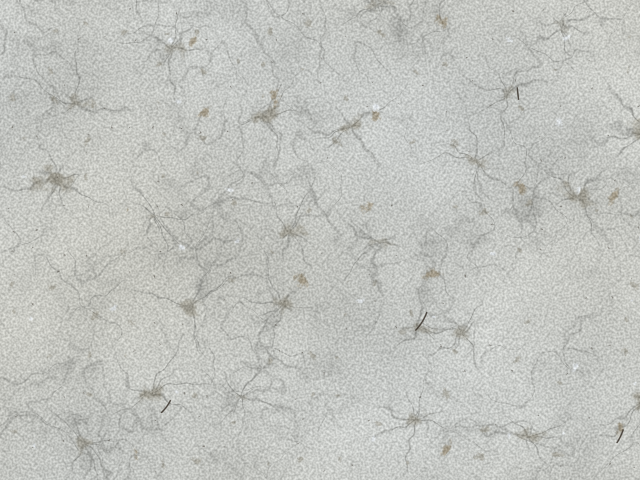
Write a WebGL 1 fragment shader that draws this texture.

```glsl
precision highp float;
// Weathered pale concrete with hairline cracks, starry stains, flecks and twigs.
uniform vec2 u_resolution;

const vec3 CONCRETE = vec3(0.782, 0.789, 0.771);
const vec3 CRACK = vec3(0.51, 0.515, 0.50);
const vec3 STAIN = vec3(0.53, 0.51, 0.45);
const vec3 RUST = vec3(0.50, 0.43, 0.31);
const vec3 CHALK = vec3(0.90, 0.92, 0.94);
const vec3 TWIG = vec3(0.22, 0.19, 0.16);
const vec3 WARM_TINT = vec3(0.020, 0.006, -0.020);
const float GRAIN_SCALE = 215.0;
const float GRAIN_CONTRAST = 0.155;
const float MOTTLE_CONTRAST = 0.055;
const float HUB_CELL = 0.23;
const float HUB_SHARE = 0.75;
const float ARM_WIDTH = 0.0016;
const float CRACK_STRENGTH = 0.52;
const int ARMS = 7;

float hash(vec2 p) {
  vec3 q = fract(vec3(p.xyx) * 0.1031);
  q += dot(q, q.yzx + 33.33);
  return fract((q.x + q.y) * q.z);
}

vec2 hash2(vec2 p) {
  return vec2(hash(p + 17.3), hash(p + 71.9));
}

vec2 direction(float angle) {
  return vec2(cos(angle), sin(angle));
}

float cornerSlope(vec2 cell, vec2 offset) {
  return dot(direction(6.2832 * hash(cell)), offset);
}

// Gradient noise, roughly -0.7 to 0.7
float noise(vec2 p) {
  vec2 i = floor(p), f = p - i;
  vec2 u = f * f * f * (f * (f * 6.0 - 15.0) + 10.0);
  vec2 e = vec2(1.0, 0.0);
  return mix(mix(cornerSlope(i, f), cornerSlope(i + e, f - e), u.x),
             mix(cornerSlope(i + e.yx, f - e.yx), cornerSlope(i + 1.0, f - 1.0), u.x), u.y);
}

float fbm(vec2 p) {
  float sum = 0.0, gain = 1.0;
  for (int i = 0; i < 4; i++) {
    sum += gain * noise(p);
    p = mat2(1.6, 1.2, -1.2, 1.6) * p + 7.7;
    gain *= 0.5;
  }
  return sum;
}

vec2 wander(vec2 p) {
  return 0.035 * vec2(noise(p * 9.0), noise(p * 9.0 + 40.0))
       + 0.014 * vec2(noise(p * 34.0 + 9.0), noise(p * 34.0 + 80.0));
}

// Thin line along the zero contour of noise
float vein(vec2 p, float scale, float width) {
  return 1.0 - smoothstep(0.0, width * scale, abs(noise(p * scale)));
}

// Stained hubs with crooked radiating cracks: x = cracks, y = stain
vec2 hubs(vec2 p, vec2 bent, float px) {
  vec2 result = vec2(0.0);
  float ragged = 0.022 * fbm(p * 38.0);
  for (int y = -1; y <= 1; y++) for (int x = -1; x <= 1; x++) {
    vec2 cell = floor(p / HUB_CELL) + vec2(x, y);
    if (hash(cell + 5.1) > HUB_SHARE) continue;
    vec2 d = bent - (cell + 0.1 + 0.8 * hash2(cell)) * HUB_CELL;
    float size = mix(0.3, 1.0, hash(cell + 31.0));
    for (int k = 0; k < ARMS; k++) {
      vec2 seed = cell * 7.0 + float(k) * 13.7;
      vec2 dir = direction(6.2832 * (float(k) + 1.6 * hash(seed)) / float(ARMS));
      float along = dot(d, dir);
      float reach = mix(0.04, 0.21, hash(seed + 3.0)) * mix(0.5, 1.0, size);
      float line = 1.0 - smoothstep(0.0, ARM_WIDTH + px, abs(dot(d, vec2(-dir.y, dir.x))));
      float fade = step(0.0, along) * (1.0 - smoothstep(0.3 * reach, reach, along));
      result.x = max(result.x, line * fade);
    }
    float blot = length(d * vec2(0.75, 1.25)) + ragged;
    result.y = max(result.y, size * (1.0 - smoothstep(0.004, 0.032 * size, blot)));
  }
  return result;
}

// Offset from one random feature per cell; z is its random value, w marks presence
vec4 scatter(vec2 p, float cellSize, float share, float seed) {
  vec2 cell = floor(p / cellSize);
  vec2 key = cell + seed;
  vec2 d = p - (cell + 0.3 + 0.4 * hash2(key)) * cellSize;
  return vec4(d, hash(key + 23.0), step(hash(key + 57.0), share));
}

// Ragged spots of varied size
float flecks(vec2 p, float cellSize, float share, float radius, float seed, float px) {
  vec4 s = scatter(p, cellSize, share, seed);
  vec2 dir = direction(s.z * 19.0);
  vec2 d = vec2(dot(s.xy, dir), 1.6 * dot(s.xy, vec2(-dir.y, dir.x)));
  float r = radius * mix(0.3, 1.0, s.z);
  float edge = length(d) + 0.9 * r * fbm(p * 1.3 / radius);
  return s.w * (1.0 - smoothstep(0.4 * r - px, r + px, edge));
}

// Short bowed twigs, mostly upright
float twigs(vec2 p, float px) {
  vec4 s = scatter(p, 0.24, 0.3, 211.0);
  vec2 dir = direction(1.57 + 1.4 * (s.z - 0.5));
  vec2 d = vec2(dot(s.xy, vec2(-dir.y, dir.x)), dot(s.xy, dir));
  float halfLength = mix(0.010, 0.026, fract(s.z * 7.0));
  d.x += 12.0 * (s.z - 0.5) * d.y * d.y;
  float dist = length(vec2(d.x, max(abs(d.y) - halfLength, 0.0)));
  return s.w * (1.0 - smoothstep(0.0, 0.001 + px, dist));
}

void main() {
  float px = 1.0 / u_resolution.y;
  vec2 p = gl_FragCoord.xy * px;
  vec2 bent = p + wander(p);

  // Mottled, sandy surface
  float mottle = fbm(p * 3.5 + 11.0);
  float grain = noise(mat2(0.8, 0.6, -0.6, 0.8) * p * GRAIN_SCALE)
              + 0.4 * noise(mat2(0.6, 0.8, -0.8, 0.6) * p * GRAIN_SCALE * 0.6 + 50.0);
  vec3 color = CONCRETE + MOTTLE_CONTRAST * mottle + WARM_TINT * noise(p * 1.7 + 3.0);

  // Cracks and the dingy patches around them
  float patches = smoothstep(-0.15, 0.5, fbm(p * 3.0 + 90.0));
  float broken = smoothstep(-0.2, 0.25, noise(p * 6.0 + 30.0));
  float veins = max(vein(bent + 3.0, 4.5, 0.0045), 0.85 * vein(bent + 8.0, 9.0, 0.004)) * broken;
  veins = max(veins, 0.9 * vein(bent + 15.0, 14.0, 0.004) * patches);
  vec2 hub = hubs(p, bent, px);
  float smudge = smoothstep(0.1, 0.65, fbm(bent * 15.0)) * (0.3 + 0.7 * patches);
  color = mix(color, CRACK, 0.26 * smudge + 0.08 * patches);
  color = mix(color, CRACK, CRACK_STRENGTH * max(veins * 0.8, hub.x));
  color = mix(color, STAIN, 0.65 * hub.y);

  // Scattered stains and flecks
  color = mix(color, STAIN, 0.45 * flecks(p, 0.075, 0.4, 0.013, 101.0, px));
  color = mix(color, RUST, 0.5 * flecks(p, 0.17, 0.25, 0.020, 131.0, px));
  color = mix(color, CHALK, 0.75 * flecks(p, 0.14, 0.25, 0.012, 151.0, px));
  color += GRAIN_CONTRAST * grain;
  color = mix(color, TWIG, 0.5 * flecks(p, 0.05, 0.25, 0.003, 171.0, px));
  color = mix(color, TWIG, 0.85 * twigs(p, px));

  gl_FragColor = vec4(clamp(color, 0.0, 1.0), 1.0);
}
```
